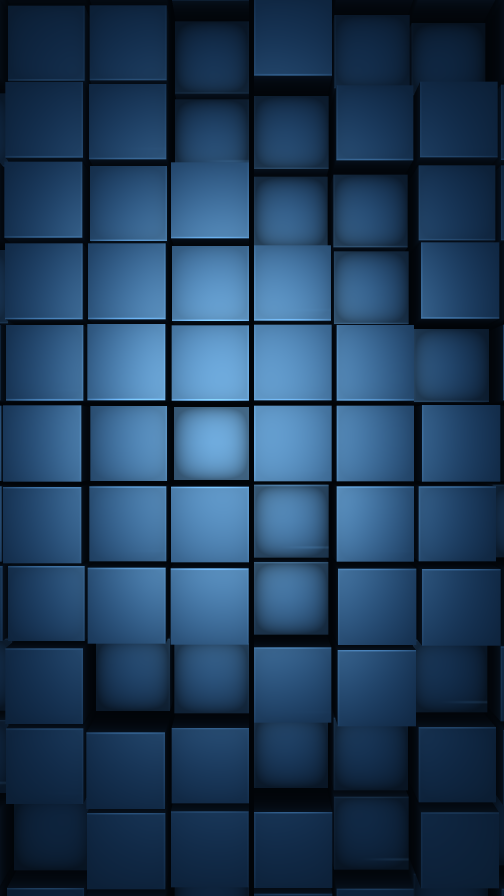
This background is drawn by a Shadertoy shader. Its source:

```glsl
const vec2 PITCH = vec2(0.1637, 0.1597);       // cell spacing, canvas width = 1
const vec2 HALF_SIZE = 0.468 * PITCH;          // half of a cube face
const vec2 VANISHING = vec2(-0.001, 0.009);    // perspective centre
const vec2 LIGHT_POS = vec2(-0.025, 0.045);
const vec2 LIGHT_SIZE = vec2(0.39, 0.545);
const float RECESSED_SHARE = 0.3;
const float FLOOR_DEPTH = 1.12;
const float FACE_CONTRAST = 0.65;              // extra gradient inside a face
const int SAMPLES = 3;                         // antialiasing grid per axis

const vec3 GAP_COLOR = vec3(0.004, 0.015, 0.03);
const vec3 WALL_COLOR = vec3(0.03, 0.075, 0.13);
const vec3 FACE_DARK = vec3(0.045, 0.12, 0.205);
const vec3 FACE_BRIGHT = vec3(0.44, 0.68, 0.88);
const vec3 RIM_COLOR = vec3(0.40, 0.66, 0.88);

float hash(vec2 p) {
    return fract(sin(dot(p, vec2(127.1, 311.7))) * 43758.5453);
}

// Perspective scale of a cube's front face: some sunken, most near the front
float faceScale(vec2 id) {
    float h = hash(id + 3.7);
    return h < RECESSED_SHARE
        ? mix(0.955, 0.975, h / RECESSED_SHARE)
        : mix(0.992, 1.02, (h - RECESSED_SHARE) / (1.0 - RECESSED_SHARE));
}

vec2 cellCenter(vec2 id) {
    return (id + vec2(0.5, 0.0)) * PITCH;
}

float glow(vec2 p) {
    vec2 d = (p - LIGHT_POS) / LIGHT_SIZE;
    return exp(-dot(d, d));
}

vec3 shadeFace(vec2 id, vec2 local, float scale) {
    vec2 center = cellCenter(id);
    vec2 offset = local * HALF_SIZE;
    float light = glow(center + offset * (1.0 + FACE_CONTRAST));
    light *= mix(0.88, 1.08, hash(id + 19.3));
    vec3 col = mix(FACE_DARK, FACE_BRIGHT, pow(vec3(light), vec3(1.15, 1.0, 0.87)));

    // Shadow from the neighbours, stronger on sunken cubes
    float sunken = smoothstep(1.01, 0.955, scale);
    vec2 edge = 1.0 - abs(local);
    float shadow = exp(-edge.x * 4.0) + exp(-edge.y * 4.0);
    col *= 1.0 - min(shadow, 1.0) * mix(0.06, 0.5, sunken);

    // Bright rims on the edges that face the centre
    vec2 rim = smoothstep(0.945, 0.98, -local * sign(center));
    rim *= vec2(0.3, 1.0) * (1.0 - 0.5 * local.yx * local.yx);
    float rimLight = (0.15 + 0.45 * sqrt(glow(center))) * mix(0.4, 1.0, hash(id + 41.9));
    col += RIM_COLOR * max(rim.x, rim.y) * rimLight * (1.0 - 0.5 * sunken);

    // Faint reflected streak on some sunken cubes
    float streak = smoothstep(0.06, 0.0, abs(local.y + 0.72)) * smoothstep(-0.4, 0.8, local.x);
    col += RIM_COLOR * streak * 0.12 * sunken * step(0.5, hash(id + 7.1));
    return col;
}

// Cast a ray through the cubes; depth is the inverse of perspective scale
vec3 scene(vec2 p) {
    p += 1e-5;
    vec2 home = floor(p / PITCH + vec2(0.0, 0.5));
    float nearest = FLOOR_DEPTH;
    vec2 hitId = home;
    bool hit = false;
    bool onFace = false;

    for (int y = -1; y <= 1; y++) {
        for (int x = -1; x <= 1; x++) {
            vec2 id = home + vec2(x, y);
            vec2 center = cellCenter(id);
            vec2 a = (center - HALF_SIZE) / p;
            vec2 b = (center + HALF_SIZE) / p;
            vec2 lo = min(a, b);
            vec2 hi = max(a, b);
            float front = 1.0 / faceScale(id);
            float entry = max(lo.x, lo.y);
            float depth = max(entry, front);
            if (depth < min(hi.x, hi.y) && depth < nearest) {
                nearest = depth;
                hitId = id;
                hit = true;
                onFace = entry <= front;
            }
        }
    }

    if (!hit) return GAP_COLOR;
    float scale = faceScale(hitId);
    if (onFace) {
        return shadeFace(hitId, (p * nearest - cellCenter(hitId)) / HALF_SIZE, scale);
    }
    float fade = exp(-(nearest - 1.0 / scale) * 45.0);
    return mix(GAP_COLOR, WALL_COLOR, fade * 0.8);
}

void mainImage(out vec4 fragColor, in vec2 fragCoord) {
    vec3 col = vec3(0.0);
    for (int j = 0; j < SAMPLES; j++) {
        for (int i = 0; i < SAMPLES; i++) {
            vec2 jitter = (vec2(i, j) + 0.5) / float(SAMPLES) - 0.5;
            vec2 p = (fragCoord + jitter - 0.5 * iResolution.xy) / iResolution.x;
            col += scene(p - VANISHING);
        }
    }
    fragColor = vec4(col / float(SAMPLES * SAMPLES), 1.0);
}
```
